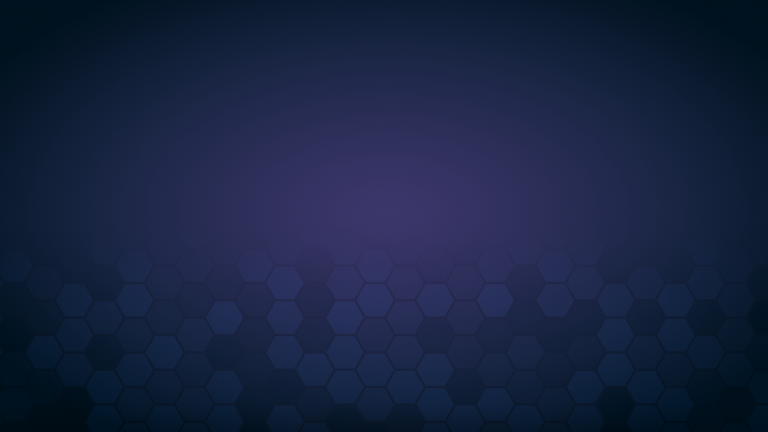
Reproduce this background procedurally as a Shadertoy shader.

```glsl
// A violet glow fading to deep navy, with a faint honeycomb rising from below.
// The glow is a three-stop elliptical gradient; the flat-topped hexagons come
// from two interleaved lattices, each cell shaded by a hash.

const vec3 CORE_COLOR = vec3(0.235, 0.215, 0.420);
const vec3 MID_COLOR  = vec3(0.090, 0.140, 0.252);
const vec3 EDGE_COLOR = vec3(0.000, 0.068, 0.120);
const vec2 GLOW_CENTER = vec2(0.505, 0.510);  // fraction of the canvas
const float MID_RADIUS = 0.79;
const float EDGE_RADIUS = 1.22;
const float GLOW_CURVE = 1.25;

const float HEX_SIDE = 0.0464;                // fraction of canvas height
const vec2 HEX_ORIGIN = vec2(-0.0903, 0.345); // from the bottom center
const float GAP_HALF_WIDTH = 0.0026;
const float GAP_SOFTNESS = 0.0012;
const float GAP_SHADE = 0.87;
const vec3 TILE_LIGHT = vec3(0.000, 0.018, 0.038);
const vec3 TILE_SHADOW = vec3(0.022, 0.014, 0.026);
const float FADE_TOP = 0.49;
const float FADE_BOTTOM = 0.27;

float hash(vec2 p) {
    vec3 q = fract(p.xyx * vec3(0.1031, 0.1030, 0.0973));
    q += dot(q, q.yzx + 33.33);
    return fract((q.x + q.y) * q.z);
}

vec3 glow(vec2 uv) {
    float d = length(2.0 * (uv - GLOW_CENTER));
    float inner = pow(min(d / MID_RADIUS, 1.0), GLOW_CURVE);
    float outer = clamp((d - MID_RADIUS) / (EDGE_RADIUS - MID_RADIUS), 0.0, 1.0);
    return mix(mix(CORE_COLOR, MID_COLOR, inner), EDGE_COLOR, outer);
}

// Offset from the nearest cell center (xy) and integer cell id (zw).
vec4 hexCell(vec2 p) {
    vec2 period = HEX_SIDE * vec2(3.0, sqrt(3.0));
    vec2 idA = floor(p / period + 0.5);
    vec2 idB = floor(p / period) + 0.5;
    vec2 a = p - idA * period;
    vec2 b = p - idB * period;
    return dot(a, a) < dot(b, b) ? vec4(a, idA * 2.0) : vec4(b, idB * 2.0);
}

// Distance inward from the border of a flat-topped hexagon.
float hexInset(vec2 p) {
    p = abs(p);
    return HEX_SIDE * sqrt(0.75) - max(p.y, dot(p, vec2(sqrt(0.75), 0.5)));
}

void mainImage(out vec4 fragColor, in vec2 fragCoord) {
    vec2 uv = fragCoord / iResolution.xy;
    vec2 p = (fragCoord - vec2(0.5 * iResolution.x, 0.0)) / iResolution.y;
    vec3 color = glow(uv);

    // Honeycomb: random tile shades separated by soft dark gaps
    vec4 cell = hexCell(p - HEX_ORIGIN);
    float shade = hash(cell.zw + 50.0);
    float soft = max(GAP_SOFTNESS, 0.75 / iResolution.y);
    float tile = smoothstep(-soft, soft, hexInset(cell.xy) - GAP_HALF_WIDTH);
    vec3 tileColor = color + TILE_LIGHT * smoothstep(0.2, 0.9, shade)
                   - TILE_SHADOW * (1.0 - smoothstep(0.0, 0.5, shade));
    vec3 comb = mix(color * GAP_SHADE, tileColor, tile);

    // The pattern dissolves upward
    float presence = 1.0 - smoothstep(FADE_BOTTOM, FADE_TOP, p.y);
    color = mix(color, comb, presence);

    // Slight darkening along the lower rim
    color *= mix(0.85, 1.0, smoothstep(0.0, 0.07, uv.y));

    // Fine grain hides gradient banding
    color += (hash(fragCoord) - 0.5) / 255.0;
    fragColor = vec4(clamp(color, 0.0, 1.0), 1.0);
}
```
